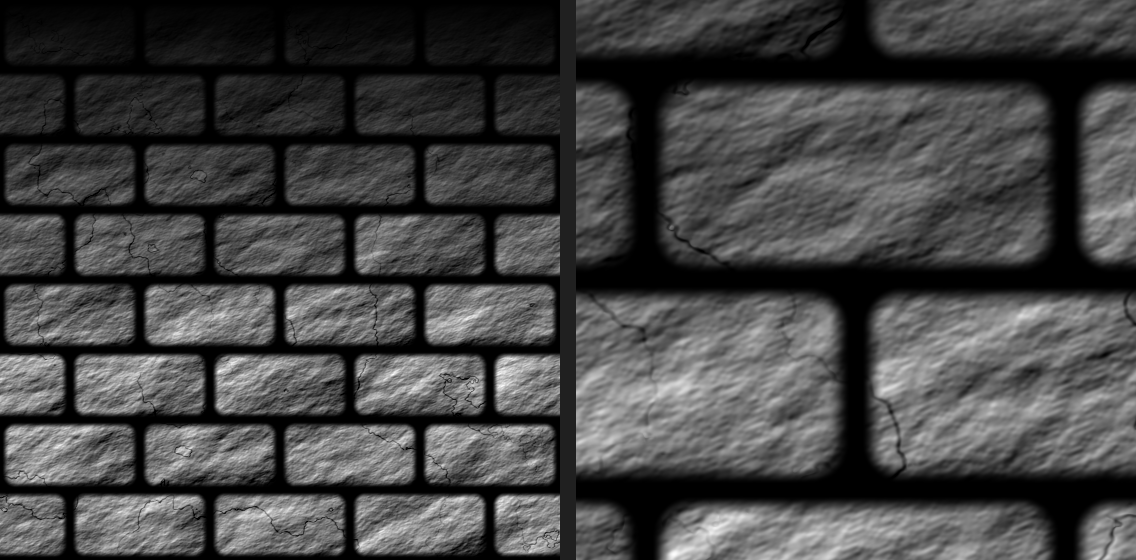
Left: the whole. Right: its middle third, enlarged.
A Shadertoy shader for this texture:

```glsl
// Embossed grey stone brick wall with hairline cracks, fading to black at the top.
#define BRICKS vec2(4.0, 8.0)      // bricks across, rows up
#define JOINT 0.0035               // half width of the black joint
#define CORNER 0.024               // corner radius
#define SOFT_EDGE 0.013            // width of the blurred brick edge
#define STONE vec3(0.49)           // base stone colour
#define LIGHT_DIR vec2(-0.5, 0.866)
#define ROUGHNESS 0.036            // strength of the surface relief
#define CRACK_SCALE 7.0
#define CRACK_WIDTH 0.0015
#define FADE_START 0.38            // height where the darkening begins

float hash(vec2 p) {
    return fract(sin(dot(p, vec2(127.1, 311.7))) * 43758.545);
}

float noise(vec2 p) {
    vec2 i = floor(p), f = fract(p);
    f = f * f * (3.0 - 2.0 * f);
    return mix(mix(hash(i), hash(i + vec2(1, 0)), f.x),
               mix(hash(i + vec2(0, 1)), hash(i + vec2(1, 1)), f.x), f.y);
}

float fbm(vec2 p) {
    const mat2 turn = mat2(1.6, 1.2, -1.2, 1.6);
    float sum = 0.0, amp = 0.5;
    for (int i = 0; i < 6; i++) {
        sum += amp * noise(p);
        p = turn * p + 17.3;
        amp *= 0.5;
    }
    return sum;
}

// Stone height, stretched along a rising diagonal
float stoneHeight(vec2 p) {
    vec2 q = mat2(0.906, -0.423, 0.423, 0.906) * p;
    return fbm(q * vec2(9.0, 16.0) + 3.7);
}

float crackField(vec2 p) {
    return fbm(p * CRACK_SCALE + 41.0) - 0.48;
}

// Signed distance to a rounded box
float roundedBox(vec2 p, vec2 halfSize, float radius) {
    vec2 q = abs(p) - halfSize + radius;
    return length(max(q, 0.0)) + min(max(q.x, q.y), 0.0) - radius;
}

void mainImage(out vec4 fragColor, in vec2 fragCoord) {
    vec2 uv = fragCoord / iResolution.xy;

    // Running bond: even rows shift by half a brick
    vec2 grid = uv * BRICKS;
    float row = floor(grid.y);
    grid.x += 0.5 * mod(row + 1.0, 2.0);
    vec2 id = vec2(mod(floor(grid.x), BRICKS.x), row);
    vec2 local = (fract(grid) - 0.5) / BRICKS;

    // Brick outline and its inward depth
    vec2 halfSize = 0.5 / BRICKS - JOINT;
    float depth = -roundedBox(local, halfSize, CORNER);
    float mask = smoothstep(0.0, SOFT_EDGE, depth);

    // Rounded rim and broad tilt, lit from the upper left
    vec2 corner = max(abs(local) - halfSize + CORNER, 0.0) * sign(local);
    vec2 rimNormal = corner / max(length(corner), 0.001);
    float rim = dot(rimNormal, LIGHT_DIR) * exp(-max(depth, 0.0) / 0.011);
    float tilt = dot(local / halfSize, vec2(-0.10, 0.09));

    // Surface relief
    float eps = 0.0025;
    float height = stoneHeight(uv);
    float relief = (height - stoneHeight(uv + LIGHT_DIR * eps)) / eps;

    // Cracks follow a contour of a second noise field
    float step1 = 0.0014;
    float field = crackField(uv);
    vec2 slope = vec2(crackField(uv + vec2(step1, 0)),
                      crackField(uv + vec2(0, step1))) - field;
    slope /= step1;
    float steepness = max(length(slope), 1.5);
    float across = field / steepness / CRACK_WIDTH;
    float groove = exp(-across * across);
    float grooveLight = -across * groove * dot(slope / steepness, LIGHT_DIR);
    float crackAmount = mix(0.35, 1.0, smoothstep(0.3, 0.6, noise(uv * 9.0 + 5.0)));

    // Combine the light, tone and cracks
    float shade = 1.0 + ROUGHNESS * relief + 0.5 * (height - 0.48);
    shade += 0.4 * rim + tilt + 0.2 * (hash(id + 2.0) - 0.5);
    shade += crackAmount * (0.75 * grooveLight - 0.5 * groove);
    float fade = clamp((1.0 - uv.y) / (1.0 - FADE_START), 0.0, 1.0);
    vec3 color = STONE * max(shade, 0.0) * mask * fade;
    fragColor = vec4(clamp(color, 0.0, 1.0), 1.0);
}
```
